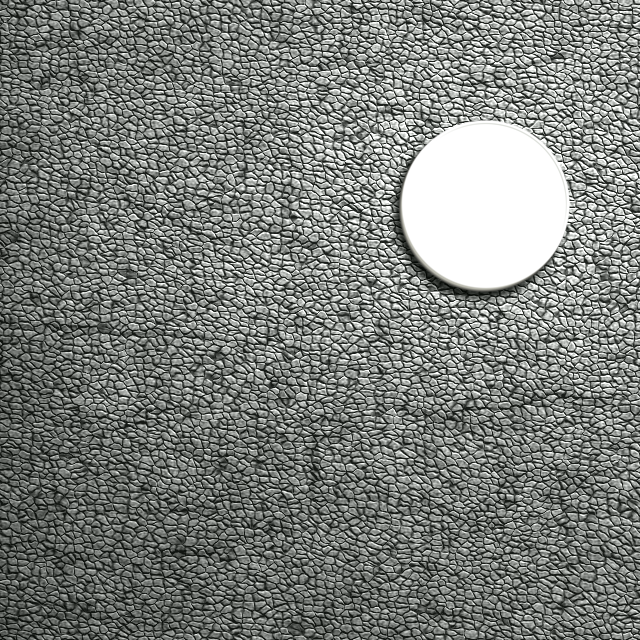
This texture is drawn by a Shadertoy shader. Its source:

```glsl
// Grained grey leather with long wrinkles, and a bright polished disc lying on it.
#define CELLS vec2(66.0, 98.0)
#define JITTER 0.86
#define WARP 0.022
#define TILT 0.14
#define RELIEF 0.60
#define LIGHT_STEP vec2(0.0007, 0.0020)
#define WRINKLE_WIDTH 0.0042
#define EXPOSURE 1.27
#define DISC_CENTER vec2(0.759, 0.681)
#define DISC_RADIUS 0.131
#define SHADOW_SHIFT vec2(-0.010, -0.014)

vec2 hash2(vec2 p) {
    vec3 q = fract(p.xyx * vec3(0.1031, 0.1030, 0.0973));
    q += dot(q, q.yzx + 33.33);
    return fract((q.xx + q.yz) * q.zy);
}

float gradientNoise(vec2 p) {
    vec2 i = floor(p), f = fract(p);
    vec2 u = f * f * f * (f * (f * 6.0 - 15.0) + 10.0);
    vec2 o = vec2(0.0, 1.0);
    float a = dot(hash2(i) * 2.0 - 1.0, f);
    float b = dot(hash2(i + o.yx) * 2.0 - 1.0, f - o.yx);
    float c = dot(hash2(i + o) * 2.0 - 1.0, f - o);
    float d = dot(hash2(i + 1.0) * 2.0 - 1.0, f - 1.0);
    return mix(mix(a, b, u.x), mix(c, d, u.x), u.y);
}

vec2 noise2(vec2 p) {
    return vec2(gradientNoise(p), gradientNoise(p + 17.3));
}

// x: gap between the two nearest seeds, zero on the creases; y: cell tone
vec2 grainCell(vec2 p) {
    vec2 cell = floor(p), f = fract(p);
    float nearest = 9.0, second = 9.0, tone = 0.0;
    for (int y = -1; y <= 1; y++)
    for (int x = -1; x <= 1; x++) {
        vec2 o = vec2(x, y);
        vec2 h = hash2(cell + o + 40.0);
        float d = length(o + 0.5 + (h - 0.5) * JITTER - f);
        if (d < nearest) { second = nearest; nearest = d; tone = h.x; }
        else second = min(second, d);
    }
    return vec2(second - nearest, tone);
}

float segmentDistance(vec2 p, vec2 a, vec2 b) {
    vec2 ab = b - a;
    return length(p - a - ab * clamp(dot(p - a, ab) / dot(ab, ab), 0.0, 1.0));
}

// Long folds as start and end points
float wrinkles(vec2 p) {
    vec4 folds[12] = vec4[12](
        vec4(0.10, 1.00, 0.14, 0.80), vec4(0.14, 0.80, 0.20, 0.68),
        vec4(0.20, 0.68, 0.40, 0.60), vec4(0.00, 0.47, 0.10, 0.20),
        vec4(0.00, 0.49, 0.42, 0.47), vec4(0.37, 0.47, 0.43, 0.40),
        vec4(0.48, 0.44, 0.49, 0.20), vec4(0.14, 0.31, 0.30, 0.345),
        vec4(0.72, 0.86, 0.90, 0.92), vec4(0.72, 0.36, 0.96, 0.38),
        vec4(0.44, 0.76, 0.58, 0.64), vec4(0.24, 0.13, 0.46, 0.165));
    vec2 q = p + 0.025 * noise2(p * 13.0) + 0.006 * noise2(p * 50.0);
    float groove = 0.0;
    for (int i = 0; i < 12; i++) {
        float d = segmentDistance(q, folds[i].xy, folds[i].zw) / WRINKLE_WIDTH;
        groove = max(groove, exp(-d * d));
    }
    return groove;
}

// Thin meandering creases that run on across many cells
float longCreases(vec2 q) {
    float across = gradientNoise(q * vec2(9.0, 34.0) + 4.0) / 0.055;
    float along = gradientNoise(q * vec2(26.0, 11.0) + 9.0) / 0.035;
    return max(exp(-across * across), 0.6 * exp(-along * along));
}

// x: surface height, y: cell tone
vec2 leather(vec2 p) {
    vec2 q = p + WARP * noise2(p * 5.0 + 3.0) + 0.005 * noise2(p * 36.0);
    q += 0.0030 * noise2(p * 120.0);
    q.y += TILT * p.x;
    vec2 cell = grainCell(q * CELLS);
    float softness = 0.38 + 0.35 * gradientNoise(p * 48.0 + 5.0);
    float height = smoothstep(-0.08, max(softness, 0.2), cell.x);
    height += 0.30 * gradientNoise(p * vec2(95.0, 150.0));
    height -= 0.30 * longCreases(q) + 0.38 * wrinkles(p);
    return vec2(height, cell.y);
}

// Broad light falling off from the upper right to the lower left
float illumination(vec2 p) {
    vec2 fromDisc = p - DISC_CENTER, fromSheen = p - vec2(0.30, 0.60);
    float light = 0.36 + 0.10 * p.x + 0.11 * p.y;
    light += 0.17 * exp(-10.0 * dot(fromDisc, fromDisc));
    light += 0.07 * exp(-12.0 * dot(fromSheen, fromSheen));
    light -= 0.05 * exp(-p.x * 9.0);
    return light + 0.05 * gradientNoise(p * 4.0 + 2.0) + 0.05 * gradientNoise(p * vec2(9.0, 16.0));
}

void mainImage(out vec4 fragColor, in vec2 fragCoord) {
    vec2 uv = fragCoord / iResolution.y;
    float pixel = 1.0 / iResolution.y;

    // Leather: creases, slope light and fine glints
    vec2 surface = leather(uv);
    float slope = surface.x - leather(uv + LIGHT_STEP).x;
    float grain = gradientNoise(uv * vec2(210.0, 300.0));
    float tone = 0.35 + 0.58 * surface.x + RELIEF * slope;
    tone += (0.16 * (surface.y - 0.5) + 0.60 * grain) * clamp(surface.x + 0.2, 0.0, 1.0);
    float grey = illumination(uv) * max(tone, 0.14) * EXPOSURE;

    // Contact shadow under the disc
    float shadow = length(uv - DISC_CENTER - SHADOW_SHIFT) - DISC_RADIUS;
    grey *= mix(1.0, 0.22, smoothstep(0.012, -0.006, shadow));
    vec3 color = grey + vec3(-0.005, 0.010, -0.006);

    // Disc side, darkest at its lower edge
    vec2 sidePos = uv - DISC_CENTER - 0.35 * SHADOW_SHIFT;
    float side = length(sidePos) - DISC_RADIUS - 0.001;
    float sideTone = mix(0.32, 0.74, smoothstep(0.0, -0.005, side));
    color = mix(color, sideTone * vec3(1.0, 1.0, 0.94), smoothstep(pixel, -pixel, side));

    // Blown-out face with a thin bevel toward the upper right
    vec2 facePos = uv - DISC_CENTER;
    float face = length(facePos) - DISC_RADIUS;
    float facing = smoothstep(0.2, 0.9, dot(normalize(facePos + 1e-5), vec2(0.6, 0.8)));
    float bevel = facing * smoothstep(0.002, 0.0, abs(face + 0.005));
    vec3 faceColor = vec3(1.0) - bevel * vec3(0.13, 0.12, 0.14);
    color = mix(color, faceColor, smoothstep(pixel, -pixel, face));

    fragColor = vec4(clamp(color, 0.0, 1.0), 1.0);
}
```
